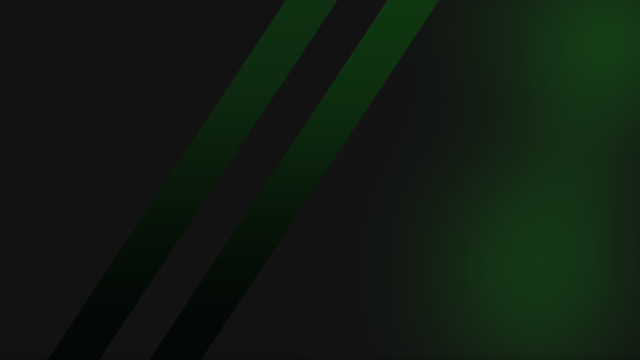
A WebGL 1 fragment shader for this background:

```glsl
precision highp float;

uniform vec2 u_resolution;

// Soft elliptical light, 1.0 at its center
float glow(vec2 p, vec2 center, vec2 radii) {
    vec2 d = (p - center) / radii;
    return exp(-dot(d, d));
}

// Smooth-edged band covering 0..width along x
float band(float x, float width, float blur) {
    float halfWidth = 0.5 * width;
    return 1.0 - smoothstep(-blur, blur, abs(x - halfWidth) - halfWidth);
}

void main() {
    // Canvas height is one unit
    vec2 p = gl_FragCoord.xy / u_resolution.y;
    float blur = 0.9 / u_resolution.y;

    // Green lights on the right, over charcoal
    float light = glow(p, vec2(1.49, 0.25), vec2(0.29, 0.33));
    light += 1.1 * glow(p, vec2(1.69, 0.90), vec2(0.27, 0.27));
    light += 0.22 * glow(p, vec2(1.60, 0.56), vec2(0.17, 0.25));
    light += 0.15 * glow(p, vec2(1.33, 0.94), vec2(0.16, 0.20));
    vec3 color = vec3(0.071, 0.071, 0.072) + light * vec3(0.009, 0.145, 0.012);

    // Two parallel slanted stripes, fading to near black at the bottom
    float slantedX = p.x - 0.662 * p.y - 0.132;
    for (int i = 0; i < 2; i++) {
        float index = float(i);
        vec3 topGreen = vec3(0.06, 0.185 + 0.025 * index, 0.065);
        vec3 stripe = mix(vec3(0.012, 0.03, 0.018), topGreen, smoothstep(0.05, 1.0, p.y));
        color = mix(color, stripe, band(slantedX - 0.2824 * index, 0.1435, blur));
    }

    // Slight darkening along the bottom edge
    color *= mix(0.88, 1.0, smoothstep(0.0, 0.025, p.y));

    gl_FragColor = vec4(color, 1.0);
}
```
